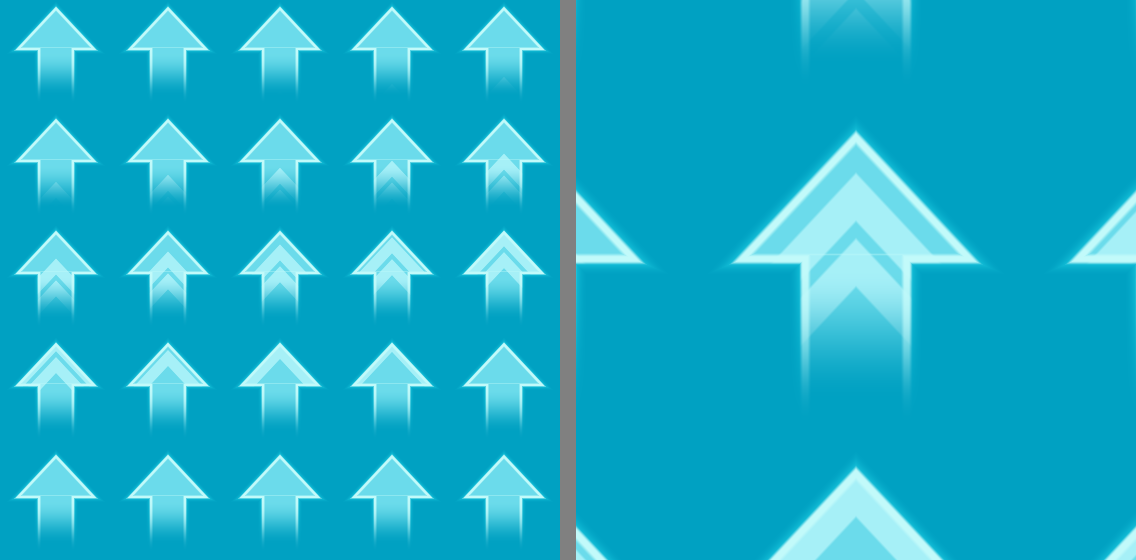
Left, the full canvas; right, a detail of the centre.
Write a three.js fragment shader that draws this pattern.

```glsl
// A 5 by 5 sheet of glowing upward arrows with tails that fade out.
// Each cell is one step of a sequence, read left to right from the top, in which
// two pale chevrons climb the arrow; shapes are distance functions in cell units.

#define CELLS 5.0
#define APEX vec2(0.0, 0.941)
#define WING vec2(0.365, 0.551)
#define SHAFT_HALF 0.163
#define LINE_WIDTH 0.024
#define GLOW_RADIUS 0.04
#define SOFTNESS 0.007
#define CHEVRON_START 0.062
#define CHEVRON_STEP 0.063
#define CHEVRON_PERIOD 0.195
#define CHEVRON_HEIGHT 0.143

varying vec2 vUv;

const vec3 BACKGROUND = vec3(0.0, 0.63, 0.76);
const vec3 FILL = vec3(0.42, 0.86, 0.92);
const vec3 CHEVRON = vec3(0.65, 0.94, 0.97);
const vec3 OUTLINE = vec3(0.76, 0.98, 0.98);
const vec3 GLOW = vec3(0.12, 0.82, 0.90);

// 1 where the signed distance is negative, with a soft edge
float inside(float d) {
  return 1.0 - smoothstep(-SOFTNESS, SOFTNESS, d);
}

// Signed distance to the arrow; p.x is already mirrored
float arrowDistance(vec2 p) {
  vec2 slantNormal = normalize(vec2(APEX.y - WING.y, WING.x));
  float head = max(dot(p - APEX, slantNormal), WING.y - p.y);
  float shaft = max(p.x - SHAFT_HALF, p.y - WING.y - 0.05);
  return min(head, shaft);
}

// Coverage of the two chevrons at a given step of the sequence
float chevrons(vec2 p, float stepIndex) {
  float slope = (APEX.y - WING.y) / WING.x;
  float tip = CHEVRON_START + CHEVRON_STEP * stepIndex;
  float depth = tip - p.y - slope * p.x;
  float cover = 0.0;
  for (int i = 0; i < 2; i++) {
    float center = CHEVRON_PERIOD * float(i) + 0.5 * CHEVRON_HEIGHT;
    cover = max(cover, inside(abs(depth - center) - 0.5 * CHEVRON_HEIGHT));
  }
  return cover;
}

void main() {
  vec2 grid = vUv * CELLS;
  vec2 cell = mod(floor(grid), CELLS);
  vec2 p = fract(grid);
  p.x = abs(p.x - 0.5);
  float stepIndex = cell.x + CELLS * (CELLS - 1.0 - cell.y);

  float d = arrowDistance(p);
  float body = inside(d);
  float fillFade = smoothstep(0.14, 0.53, p.y);
  float lineFade = smoothstep(0.07, 0.56, p.y);

  // Outer glow
  float halo = max(1.0 - max(d, 0.0) / GLOW_RADIUS, 0.0);
  vec3 color = mix(BACKGROUND, GLOW, 0.7 * halo * halo * lineFade * (1.0 - body));

  // Fading body with the climbing chevrons
  vec3 bodyColor = mix(FILL, CHEVRON, chevrons(p, stepIndex));
  color = mix(color, bodyColor, body * fillFade);

  // Bright rim, dimming down the tail
  float rim = body * (1.0 - inside(d + LINE_WIDTH));
  color = mix(color, OUTLINE, rim * lineFade);

  gl_FragColor = vec4(color, 1.0);
}
```
